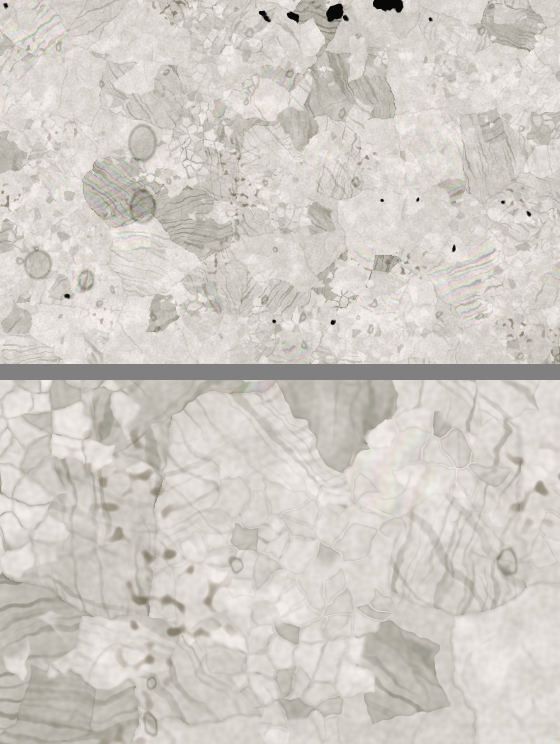
Top, the full canvas; bottom, a detail of the centre.
Reproduce this texture procedurally as a WebGL 1 fragment shader.

```glsl
precision highp float;
// Pale crystalline rock in thin section: ragged grains of three sizes overlap,
// many ruled by fine twin lamellae. Warped Voronoi cells give the grains and
// gradient noise the mottling, cracks and grit; ringed and opaque bits lie on top.
uniform vec2 u_resolution;

const float TAU = 6.2831853;
const vec3 SHADE = vec3(0.57, 0.56, 0.51);
const vec3 LIGHT = vec3(0.91, 0.89, 0.87);
const vec3 GRIT = vec3(0.40, 0.37, 0.28);
const vec3 OPAQUE = vec3(0.03, 0.03, 0.025);

struct Grain { float tone; float edge; vec2 pick; vec3 tint; };

vec2 hash2(vec2 p) {
  vec3 q = fract(p.xyx * vec3(0.1031, 0.1030, 0.0973));
  q += dot(q, q.yzx + 33.33);
  return fract((q.xx + q.yz) * q.zy);
}

float corner(vec2 cell, vec2 offset) {
  float a = TAU * hash2(cell).x;
  return dot(vec2(cos(a), sin(a)), offset);
}

// Gradient noise, roughly -0.7 to 0.7
float noise(vec2 p) {
  vec2 i = floor(p), f = p - i, e = vec2(1.0, 0.0);
  vec2 u = f * f * f * (f * (f * 6.0 - 15.0) + 10.0);
  return mix(mix(corner(i, f), corner(i + e, f - e), u.x),
             mix(corner(i + e.yx, f - e.yx), corner(i + 1.0, f - 1.0), u.x), u.y);
}

float fbm(vec2 p) {
  float sum = 0.0, amp = 1.0;
  for (int i = 0; i < 4; i++) {
    sum += amp * noise(p);
    p = mat2(1.6, 1.2, -1.2, 1.6) * p + 17.3;
    amp *= 0.5;
  }
  return sum;
}

vec2 turn(vec2 p, float a) {
  return vec2(cos(a) * p.x + sin(a) * p.y, cos(a) * p.y - sin(a) * p.x);
}

// Thin, uneven parallel lines across the direction of angle
float lamellae(vec2 p, float angle, float freq) {
  vec2 q = turn(p, angle);
  q.x += 0.003 * noise(p * 12.0);
  float fade = clamp(0.7 + 1.1 * noise(p * 11.0 + angle), 0.0, 1.0);
  return fade * smoothstep(0.02, 0.38, noise(q * vec2(freq, 5.0)));
}

// Voronoi cell with its own tone, line direction and faint interference tint
Grain grainAt(vec2 p, float scale, float lineStrength) {
  vec2 q = p * scale, base = floor(q), id = base, near = vec2(9.0), next = vec2(9.0);
  for (int y = -1; y <= 1; y++) {
    for (int x = -1; x <= 1; x++) {
      vec2 cell = base + vec2(float(x), float(y));
      vec2 d = cell + hash2(cell + scale) - q;
      if (dot(d, d) < dot(near, near)) { next = near; near = d; id = cell; }
      else if (dot(d, d) < dot(next, next)) next = d;
    }
  }
  vec2 pick = hash2(id + 2.7 * scale), look = hash2(id + 5.1 * scale);
  float edge = dot(0.5 * (near + next), normalize(next - near)) / scale;
  float angle = 0.5 * TAU * look.x;
  float ruled = smoothstep(0.3, 0.8, look.y);
  float lines = ruled * lamellae(p, angle, mix(100.0, 165.0, pick.x));
  lines += 0.6 * step(0.75, pick.x) * ruled * lamellae(p, angle + 1.1, 120.0);
  float tone = 0.86 + 0.07 * (pick.y - 0.5) - 0.13 * smoothstep(0.7, 1.0, look.y);
  float sheen = step(0.82, pick.y) * ruled;
  vec3 phase = turn(p, angle).x * 32.0 + vec3(0.0, 0.33, 0.67);
  vec3 tint = sheen * 0.025 * cos(TAU * phase);
  return Grain(tone - lineStrength * lines, edge, pick, tint);
}

float seam(float edge, float width) { return 1.0 - smoothstep(0.0, width, edge); }

// Sparse round inclusions with a darker rim: x is the rim, y the inside
vec2 inclusions(vec2 p, float scale, float chance, float px) {
  vec2 q = p * scale, cell = floor(q), h = hash2(cell + scale);
  vec2 d = q - cell - 0.35 - 0.3 * h;
  float dist = (length(d * vec2(1.0, 0.75 + 0.2 * h.x)) - 0.11 - 0.11 * h.y) / scale;
  float present = step(hash2(cell + 3.3 * scale).x, chance);
  return present * vec2(seam(abs(dist), 1.5 * px + 0.02 / scale), 1.0 - smoothstep(-px, px, dist));
}

// Row of ragged opaque bodies, growing towards the right
float opaqueRow(vec2 p, float px) {
  float cover = 0.0;
  for (int i = 0; i < 4; i++) {
    float k = float(i);
    vec2 centre = vec2(0.73 + 0.065 * k + 0.016 * k * k, 0.95 + 0.0045 * k * k);
    float dist = length((p - centre) * vec2(0.9, 1.15)) - 0.010 - 0.007 * k;
    cover = max(cover, 1.0 - smoothstep(-px, px, dist));
  }
  return cover;
}

void main() {
  float px = 1.0 / u_resolution.y;
  vec2 p = gl_FragCoord.xy * px;
  vec2 ragged = vec2(fbm(p * 16.0), fbm(p * 16.0 + 41.0));
  vec2 w = p + 0.014 * ragged;

  // Large grains, overlain by some medium ones and patches of fine matrix
  Grain large = grainAt(w, 6.0, 0.15);
  Grain medium = grainAt(w + 3.7, 13.0, 0.13);
  Grain fine = grainAt(w + 8.1, 42.0, 0.04);
  float mediumCover = step(medium.pick.x, 0.36) * smoothstep(0.0, 1.5 * px, medium.edge);
  float patches = fbm(p * 4.5 + 9.0) + 0.5 * (fine.pick.x - 0.5);
  float fineCover = smoothstep(0.16, 0.24, patches) * smoothstep(0.0, 1.5 * px, fine.edge);
  float tone = large.tone - 0.06 * seam(large.edge, 0.004);
  tone = mix(tone, medium.tone - 0.06 * seam(medium.edge, 0.004), mediumCover);
  tone = mix(tone, fine.tone + 0.02 - 0.07 * seam(fine.edge, 0.004), fineCover);
  vec3 tint = mix(large.tint, medium.tint, mediumCover) * (1.0 - fineCover);

  // Broad shading, mottling, bright flecks and hairline cracks
  float mottle = fbm(p * 34.0 + 5.0);
  tone += 0.04 * fbm(p * 2.3) + 0.055 * mottle + 0.05 * noise(p * 150.0);
  tone += 0.045 * smoothstep(0.15, 0.4, fbm(p * 12.0 + 23.0));
  float crack = seam(abs(noise(w * 10.0 + 31.0)), 0.035);
  tone -= 0.06 * crack * smoothstep(-0.2, 0.4, mottle);

  // Ringed inclusions, mostly on the left, and small bubbles
  vec2 rings = inclusions(p + 0.2 * (w - p), 6.0, mix(0.16, 0.02, smoothstep(0.2, 0.9, p.x)), px);
  vec2 bubbles = inclusions(w, 27.0, 0.04, px);
  tone -= 0.14 * rings.x + 0.09 * rings.y + 0.14 * bubbles.x + 0.04 * bubbles.y;
  vec3 color = mix(SHADE, LIGHT, clamp((tone - 0.57) / 0.34, -0.6, 1.12)) + tint;

  // Olive grit in clusters, then opaque specks and bodies
  float cluster = smoothstep(0.22, 0.48, noise(p * 5.5 + 13.0));
  color = mix(color, GRIT, 0.65 * cluster * smoothstep(0.12, 0.45, noise(p * 70.0)));
  float specks = inclusions(w + 5.0, 30.0, 0.007, px).y;
  color = mix(color, OPAQUE, max(specks, opaqueRow(p + 0.022 * ragged, px)));
  gl_FragColor = vec4(color, 1.0);
}
```
